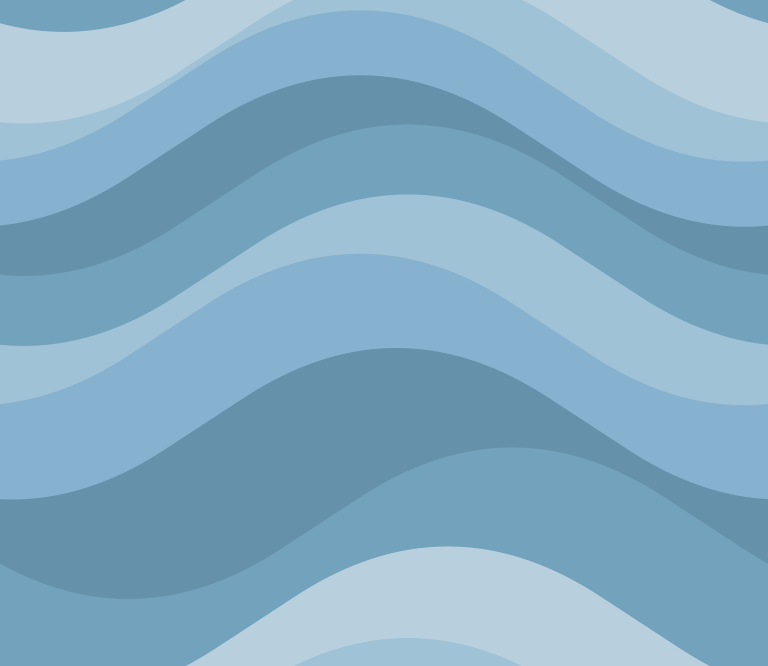
Reproduce this background procedurally as a WebGL 2 fragment shader.

```glsl
#version 300 es
precision highp float;

uniform vec2 u_resolution;
out vec4 fragColor;

// Palette, from dark to pale
const vec3 PALETTE[5] = vec3[5](
    vec3(0.400, 0.570, 0.670),
    vec3(0.450, 0.635, 0.740),
    vec3(0.525, 0.700, 0.810),
    vec3(0.625, 0.760, 0.840),
    vec3(0.720, 0.815, 0.870));
const int BASE_TONE = 1;

// Each band: crest x, crest depth from the top, palette index
const int BAND_COUNT = 9;
const int DRAWN_BANDS = 11;
const vec3 BANDS[BAND_COUNT] = vec3[BAND_COUNT](
    vec3(0.583, -0.1795, 4.0),
    vec3(0.531, -0.0420, 3.0),
    vec3(0.469,  0.0155, 2.0),
    vec3(0.469,  0.1130, 0.0),
    vec3(0.531,  0.1870, 1.0),
    vec3(0.531,  0.2920, 3.0),
    vec3(0.469,  0.3810, 2.0),
    vec3(0.516,  0.5225, 0.0),
    vec3(0.667,  0.6720, 1.0));

const float AMPLITUDE = 0.1137;  // half the crest-to-trough height
const float ARC_REACH = 0.198;   // half width of each rounded crest
const float QUARTER = 0.25;      // quarter of the wave period

// Drop below the crest: parabolic caps joined by straight flanks
float waveDrop(float offset) {
    float x = abs(fract(offset + 0.5) - 0.5);
    float q = min(x, 0.5 - x);
    float slope = AMPLITUDE / (QUARTER - 0.5 * ARC_REACH);
    float arc = min(q, ARC_REACH);
    float drop = slope * (0.5 * arc * arc / ARC_REACH + max(q - ARC_REACH, 0.0));
    return x < QUARTER ? drop : 2.0 * AMPLITUDE - drop;
}

void main() {
    vec2 uv = gl_FragCoord.xy / u_resolution;
    float depth = 1.0 - uv.y;
    vec3 color = PALETTE[BASE_TONE];

    // Paint bands downward; the stack repeats once per canvas height
    for (int i = 0; i < DRAWN_BANDS; i++) {
        vec3 band = BANDS[i % BAND_COUNT];
        float crest = band.y + float(i / BAND_COUNT);
        float below = depth - crest - waveDrop(uv.x - band.x);
        float coverage = clamp(0.5 + below * u_resolution.y, 0.0, 1.0);
        color = mix(color, PALETTE[int(band.z)], coverage);
    }

    fragColor = vec4(color, 1.0);
}
```
